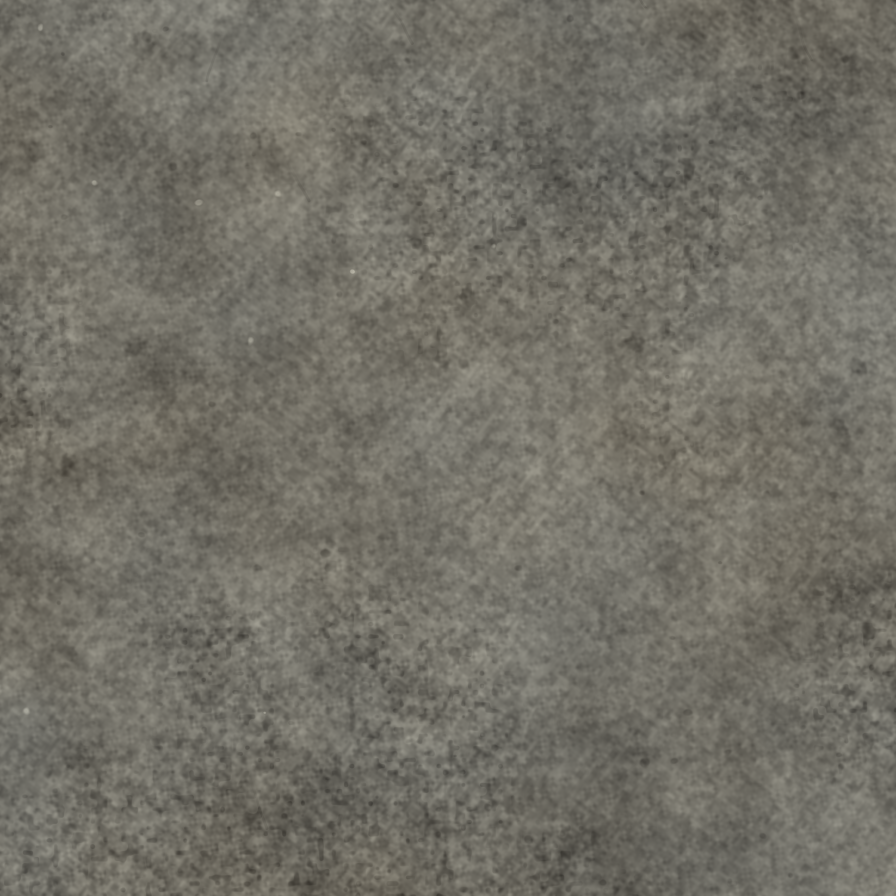
This texture is drawn by a Shadertoy shader. Its source:

```glsl
// Weathered grey concrete: broad clouds, blotches and fine grain are layered
// from value noise, then worn pores, dark stains, pale chips, faint veins and
// hairline scratches shift the tone, which is mapped to a warm grey ramp.

const vec3 DARK_GREY = vec3(0.35, 0.34, 0.31);
const vec3 LIGHT_GREY = vec3(0.50, 0.49, 0.45);

float hash(vec2 p) {
    return fract(sin(dot(p, vec2(127.1, 311.7))) * 43758.5453);
}

vec2 hash2(vec2 p) {
    return vec2(hash(p), hash(p + 57.3));
}

float noise(vec2 p) {
    vec2 cell = floor(p);
    vec2 f = fract(p);
    f = f * f * (3.0 - 2.0 * f);
    float low = mix(hash(cell), hash(cell + vec2(1.0, 0.0)), f.x);
    float high = mix(hash(cell + vec2(0.0, 1.0)), hash(cell + vec2(1.0)), f.x);
    return mix(low, high, f.y);
}

// Sum of rotated noise octaves, normalised and centred on zero.
float fbm(vec2 p, int octaves, float gain) {
    const mat2 TURN = mat2(1.6, 1.2, -1.2, 1.6);
    float sum = 0.0, total = 0.0, weight = 1.0;
    for (int i = 0; i < octaves; i++) {
        sum += weight * (noise(p) - 0.5);
        total += weight;
        weight *= gain;
        p = TURN * p + 17.3;
    }
    return sum / total;
}

// Ragged round marks, at most one in each grid cell.
float spots(vec2 uv, float cells, float chance, float radius, float seed) {
    vec2 p = uv * cells;
    vec2 id = floor(p) + seed;
    vec2 center = 0.25 + 0.5 * hash2(id);
    vec2 offset = fract(p) - center;
    offset.y *= 0.8 + 0.6 * hash(id + 3.1);
    float size = radius * cells * (0.5 + 0.7 * hash(id + 9.7));
    float ragged = length(offset) + size * 1.1 * fbm(uv * 110.0, 2, 0.6);
    float present = step(hash(id + 21.9), chance);
    return present * (1.0 - smoothstep(0.4 * size, 1.25 * size, ragged));
}

// Thin straight mark that fades along its length.
float scratch(vec2 uv, vec2 start, vec2 span, float width) {
    vec2 d = uv - start;
    float along = clamp(dot(d, span) / dot(span, span), 0.0, 1.0);
    float dist = length(d - span * along);
    return (1.0 - smoothstep(0.3 * width, width, dist)) * (1.0 - along);
}

float scratches(vec2 uv) {
    float marks = 0.0;
    for (int i = 0; i < 6; i++) {
        vec2 id = vec2(float(i), 4.7);
        float angle = 1.7 + 0.9 * (hash(id + 2.3) - 0.5);
        vec2 span = vec2(cos(angle), sin(angle)) * mix(0.04, 0.12, hash(id + 8.1));
        vec2 wobble = 0.004 * vec2(fbm(uv * 40.0, 2, 0.5));
        marks = max(marks, scratch(uv + wobble, hash2(id), span, 0.0022));
    }
    return marks;
}

// Pale, broken contour lines.
float veins(vec2 uv) {
    float ridge = abs(fbm(uv * 3.0 + 41.0, 4, 0.5));
    float broken = smoothstep(0.58, 0.8, noise(uv * 5.0 + 13.0));
    return broken * (1.0 - smoothstep(0.0, 0.012, ridge));
}

float concreteTone(vec2 uv) {
    float clouds = fbm(uv * 3.2 + 5.0, 4, 0.55);
    float blotches = fbm(uv * 17.0 + 23.0, 4, 0.65);
    float grain = fbm(uv * 125.0, 2, 0.85);
    float wear = smoothstep(-0.05, 0.16, fbm(uv * 4.0 + 71.0, 4, 0.6));

    float tone = 0.446 + 0.18 * clouds + 0.17 * blotches;
    tone += grain * mix(0.19, 0.25, wear);

    // Pores gather where the surface is worn.
    float pores = smoothstep(0.6, 0.88, noise(uv * 145.0 + 31.0));
    tone -= pores * mix(0.015, 0.075, wear);

    // Isolated stains, small pits and chips.
    tone -= 0.085 * spots(uv, 9.0, 0.26, 0.011, 11.0);
    tone -= 0.07 * spots(uv, 23.0, 0.12, 0.005, 37.0);
    tone += 0.16 * spots(uv, 12.0, 0.06, 0.0045, 83.0);

    tone += 0.03 * veins(uv);
    tone -= 0.045 * scratches(uv);
    return tone;
}

void mainImage(out vec4 fragColor, in vec2 fragCoord) {
    vec2 uv = fragCoord / iResolution.y;
    float tone = concreteTone(uv);
    float level = (tone - DARK_GREY.r) / (LIGHT_GREY.r - DARK_GREY.r);
    vec3 color = mix(DARK_GREY, LIGHT_GREY, level);

    // Slight drift between warm and cool greys.
    float warmth = fbm(uv * 6.0 + 97.0, 3, 0.5);
    color += warmth * vec3(0.02, 0.0, -0.025);
    fragColor = vec4(clamp(color, 0.0, 1.0), 1.0);
}
```
